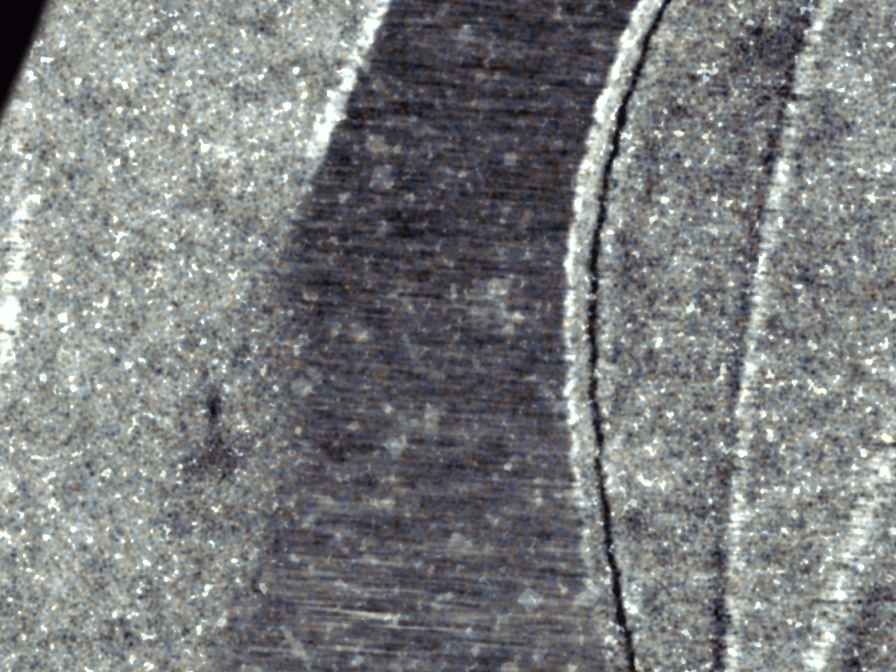
This texture is drawn by a Shadertoy shader. Its source:

```glsl
float hash(vec2 cell, float seed) {
    vec3 h = fract(vec3(cell.xyx) * vec3(0.1031, 0.1030, 0.0973) + seed * 0.137);
    h += dot(h, h.yzx + 33.33);
    return fract((h.x + h.y) * h.z);
}

// Signed cellular noise: jittered soft dots of random weight
float cellNoise(vec2 q, float seed) {
    vec2 base = floor(q);
    float sum = 0.0;
    for (int j = -1; j <= 1; j++) {
        for (int i = -1; i <= 1; i++) {
            vec2 cell = base + vec2(i, j);
            vec2 site = cell + vec2(hash(cell, seed), hash(cell, seed + 3.0));
            vec2 d = q - site;
            float falloff = max(0.0, 1.0 - dot(d, d));
            sum += (2.0 * hash(cell, seed + 7.0) - 1.0) * falloff * falloff;
        }
    }
    return sum;
}

float glow(float d, float width) {
    return exp(-d * d / (width * width));
}

float spot(vec2 p, vec2 centre, vec2 size) {
    vec2 d = (p - centre) / size;
    return exp(-dot(d, d));
}

float bandLeftX(float y) {
    return 0.415 + 0.44 * max(y - 0.62, 0.0) - 0.32 * max(0.3 - y, 0.0);
}

float grooveX(float y) {
    float d = y - 0.53;
    float wobble = 0.002 * sin(58.0 * y) + 0.0015 * sin(131.0 * y + 1.0);
    return 0.882 + d * d * mix(0.217, 0.5, step(0.0, d)) + wobble;
}

float stepX(float y) {
    return 1.08 + 0.135 * pow(max(y, 0.0), 2.2);
}

// Broad brightness of the plates, before lines and grain
float plateTone(vec2 p, float band, float groove, float ledge) {
    float left = 0.59 + 0.05 * p.y - 0.10 * smoothstep(0.18, 0.42, p.x) * (1.0 - smoothstep(0.5, 0.75, p.y));
    float middle = 0.49 + 0.05 * glow(p.y - 0.3, 0.2);
    float right = 0.56 - 0.07 * spot(p, vec2(1.2, 0.62), vec2(0.1, 0.12));
    float tone = mix(left, middle, smoothstep(-0.02, 0.0, p.x - groove));
    tone = mix(tone, right, smoothstep(-0.006, 0.006, p.x - ledge));
    float dark = mix(0.36, 0.255, smoothstep(0.1, 0.75, p.y));
    dark += 0.06 * spot(p, vec2(0.86, 0.1), vec2(0.06, 0.2));
    return mix(tone, dark, band);
}

// Bright rims and dark cuts along the curved edges
float edgeLight(vec2 p, float groove, float ledge, float sparkle) {
    float y = p.y;
    float ridgeFade = smoothstep(0.12, 0.4, y);
    float light = 0.42 * glow(p.x - groove + 0.035, 0.008) * mix(0.3, 1.0, ridgeFade) * sparkle;
    light += 0.13 * glow(p.x - groove + 0.018, 0.008) * ridgeFade;
    light -= 0.42 * glow(p.x - groove, 0.0065);
    light += 0.17 * glow(p.x - groove - 0.018, 0.013) * sparkle;

    light += 0.23 * glow(p.x - ledge - 0.012, 0.013) * sparkle;
    light -= 0.20 * glow(p.x - ledge + 0.008, 0.011) * mix(0.6, 1.0, glow(y - 0.85, 0.25));
    light -= 0.16 * spot(p, vec2(1.068, 0.04), vec2(0.012, 0.12));
    light -= 0.13 * spot(p, vec2(1.135, 0.91), vec2(0.05, 0.08));

    float chamfer = bandLeftX(y) - 0.012;
    light += 0.38 * glow(p.x - chamfer, 0.013) * smoothstep(0.74, 0.79, y) * sparkle;

    float rim = 0.028 - 0.45 * pow(max(0.7 - y, 0.0), 2.0);
    light += 0.50 * glow(p.x - rim, 0.016) * (0.25 + 0.75 * glow(y - 0.58, 0.13)) * sparkle;

    float corner = p.x - 1.207 - 0.35 * y;
    float cornerFade = 1.0 - smoothstep(0.3, 0.45, y);
    light += 0.26 * glow(corner, 0.022) * cornerFade * sparkle;
    light -= 0.20 * glow(corner - 0.06, 0.025) * (1.0 - smoothstep(0.05, 0.25, y));
    return light;
}

float blemishes(vec2 p) {
    float pits = 0.42 * spot(p, vec2(0.318, 0.392), vec2(0.011, 0.03));
    pits += 0.20 * spot(p, vec2(0.325, 0.32), vec2(0.045, 0.03));
    pits += 0.30 * spot(p, vec2(0.937, 0.22), vec2(0.026, 0.03));
    pits += 0.25 * spot(p, vec2(0.911, 0.384), vec2(0.014, 0.02));
    pits += 0.22 * spot(p, vec2(1.007, 0.835), vec2(0.02, 0.018));
    pits += 0.10 * spot(p, vec2(0.65, 0.31), vec2(0.06, 0.02));
    float chips = 0.22 * spot(p, vec2(0.321, 0.778), vec2(0.028, 0.016));
    chips += 0.16 * spot(p, vec2(0.72, 0.54), vec2(0.05, 0.025));
    return chips - pits;
}

void mainImage(out vec4 fragColor, in vec2 fragCoord) {
    vec2 p = fragCoord / iResolution.y;
    vec2 brushed = vec2(p.x, p.y + 0.07 * p.x);

    // Noise layers from coarse stains to fine grit
    float stain = cellNoise(p * 13.0, 1.0);
    float mottle = cellNoise(p * 38.0, 12.0);
    float grain = cellNoise(p * 95.0, 23.0);
    float grit = cellNoise(p * 190.0, 34.0);
    float streak = cellNoise(brushed * vec2(14.0, 150.0), 45.0);
    float scratch = cellNoise(brushed * vec2(45.0, 190.0), 56.0);

    // Curved borders and the dark brushed band
    float groove = grooveX(p.y);
    float ledge = stepX(p.y);
    float softness = mix(0.055, 0.006, smoothstep(0.45, 0.8, p.y));
    float leftGap = p.x - bandLeftX(p.y) + softness * (0.6 * mottle + 0.5 * streak);
    float band = smoothstep(-softness, softness, leftGap);
    band *= 1.0 - smoothstep(-0.006, 0.008, p.x - groove + 0.042);

    float sparkle = clamp(0.9 + 0.5 * grain + 0.45 * scratch, 0.1, 1.8);
    float tone = plateTone(p, band, groove, ledge);
    tone += edgeLight(p, groove, ledge, sparkle) + blemishes(p) * (1.0 + 0.6 * grain);

    // Grainy plates against streaked band
    float rough = 0.05 * stain + 0.08 * mottle + 0.11 * grain + 0.13 * grit;
    rough += 0.07 * scratch * smoothstep(0.0, 0.1, p.x - groove);
    float combed = 0.025 * stain + 0.045 * mottle + 0.05 * grain + 0.055 * grit + 0.075 * streak + 0.05 * scratch;
    combed += 0.13 * smoothstep(0.5, 1.1, mottle + 0.4 * grain);
    combed += 0.16 * max(streak, 0.0) * spot(p, vec2(0.54, 0.08), vec2(0.17, 0.07));
    tone += mix(rough, combed, band);
    tone += 0.22 * smoothstep(0.65, 1.2, grain + 0.5 * grit) * (1.0 - 0.6 * band);

    // Cool shadows, pale green highlights, coloured flecks
    tone = clamp(tone, 0.07, 1.0);
    vec3 tint = mix(vec3(1.0, 0.95, 1.09), vec3(0.98, 1.015, 0.985), smoothstep(0.2, 0.6, tone));
    float warmth = cellNoise(p * 130.0, 67.0);
    vec3 color = tone * tint + warmth * vec3(0.035, 0.0, -0.04);

    // Black void beyond the upper left corner
    float voidX = 0.072 - 0.36 * (1.0 - p.y) - 0.25 * (1.0 - p.y) * (1.0 - p.y);
    color = mix(vec3(0.03, 0.01, 0.03), color, smoothstep(-0.012, 0.016, p.x - voidX));
    fragColor = vec4(clamp(color, 0.0, 1.0), 1.0);
}
```
